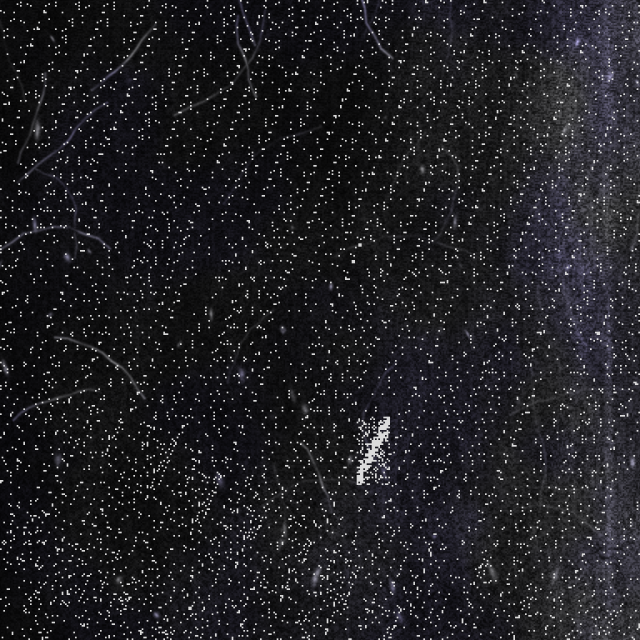
A WebGL 2 fragment shader for this texture:

```glsl
#version 300 es
precision highp float;
// Dark, dusty film surface: violet-black mottling that lightens to the right,
// faint wandering fibres and soft flecks built in loops, and a crisp layer
// of square white specks with one dense scratched patch.

#define SPECK_GRID 384.0
#define SPECK_DENSITY 0.055
#define SPECK_LEVEL 0.86
#define FIBRES 30
#define FIBRE_STEPS 9
#define FIBRE_WIDTH 0.0023
#define FIBRE_LEVEL 0.34
#define FLECKS 46
#define FLECK_LEVEL 0.50
#define GRAIN 0.95
#define PATCH_CENTRE vec2(0.583, 0.296)
#define PATCH_HALF vec2(0.027, 0.053)

uniform vec2 u_resolution;
out vec4 fragColor;

float hash(vec2 p) {
  return fract(sin(dot(p, vec2(127.1, 311.7))) * 43758.5453);
}

float noise(vec2 p) {
  vec2 i = floor(p), f = fract(p);
  f = f * f * (3.0 - 2.0 * f);
  return mix(mix(hash(i), hash(i + vec2(1, 0)), f.x),
             mix(hash(i + vec2(0, 1)), hash(i + vec2(1, 1)), f.x), f.y);
}

float fbm(vec2 p) {
  float sum = 0.0, amp = 0.5;
  for (int i = 0; i < 4; i++) {
    sum += amp * noise(p);
    p = p * 2.03 + 17.3;
    amp *= 0.5;
  }
  return sum / 0.9375;
}

float segmentDistance(vec2 p, vec2 a, vec2 b) {
  vec2 ab = b - a;
  return length(p - a - ab * clamp(dot(p - a, ab) / dot(ab, ab), 0.0, 1.0));
}

// Brightness of the background before grain
float backdrop(vec2 uv) {
  float x = uv.x + 0.03 * (noise(uv * vec2(3.0, 5.0)) - 0.5);
  float level = 0.056 + 0.035 * smoothstep(0.4, 0.8, x);
  level += 0.09 * smoothstep(0.79, 0.93, x + 0.05 * (uv.y - 0.5));
  level += 0.035 * (1.0 - smoothstep(0.05, 0.4, uv.y)) * smoothstep(0.05, 0.3, uv.x);
  level *= 0.45 + 1.1 * fbm(uv * vec2(9.0, 5.0) + 4.0);
  level *= 0.7 + 0.6 * fbm(uv * vec2(55.0, 17.0));
  float seam = (uv.x - 0.951) / 0.006;
  return level + 0.07 * exp(-seam * seam) * (0.4 + noise(uv * vec2(2.0, 9.0)));
}

// Meandering threads, each walked from a random start
float fibres(vec2 uv) {
  float light = 0.0;
  for (int i = 0; i < FIBRES; i++) {
    float id = float(i) + 1.0;
    vec2 a = vec2(hash(vec2(id, 1.7)), hash(vec2(id, 5.3)));
    float stride = mix(0.012, 0.028, hash(vec2(id, 9.1)));
    if (distance(uv, a) > stride * float(FIBRE_STEPS) + 0.01) continue;
    float angle = 1.57 + 2.2 * (hash(vec2(id, 2.9)) - 0.5);
    float bend = 0.35 * (hash(vec2(id, 6.1)) - 0.5);
    float strength = mix(0.2, 1.0, pow(hash(vec2(id, 3.3)), 2.0));
    for (int j = 0; j < FIBRE_STEPS; j++) {
      vec2 b = a + stride * vec2(cos(angle), sin(angle));
      float d = segmentDistance(uv, a, b) / FIBRE_WIDTH;
      light = max(light, strength * exp(-d * d));
      angle += bend + 0.7 * (hash(vec2(id, float(j) + 20.0)) - 0.5);
      a = b;
    }
  }
  return light * (0.3 + 0.9 * noise(uv * 45.0));
}

// Small upright smudges of light
float flecks(vec2 uv) {
  float light = 0.0;
  for (int i = 0; i < FLECKS; i++) {
    float id = float(i) + 61.0;
    vec2 p = uv - vec2(hash(vec2(id, 1.1)), hash(vec2(id, 4.7)));
    p.x += p.y * 0.9 * (hash(vec2(id, 8.3)) - 0.5);
    float size = mix(0.0025, 0.005, hash(vec2(id, 2.3)));
    p /= size * vec2(1.0, mix(1.0, 3.2, pow(hash(vec2(id, 7.9)), 2.0)));
    light = max(light, exp(-dot(p, p)) * mix(0.15, 1.0, hash(vec2(id, 3.7))));
  }
  return light * (0.55 + 0.7 * noise(uv * 190.0));
}

// Chance of a speck, raised in the patch and along its diagonal scratch
float speckChance(vec2 uv) {
  vec2 p = uv - PATCH_CENTRE;
  vec2 inside = step(abs(p), PATCH_HALF);
  float d = segmentDistance(p, -PATCH_HALF * 0.9, PATCH_HALF * 0.9);
  return mix(SPECK_DENSITY, 0.25 + 0.65 * exp(-d * d / 0.00005), inside.x * inside.y);
}

// Area of the pixel covered by random square cells
float specks(vec2 uv) {
  vec2 g = uv * SPECK_GRID, w = SPECK_GRID / u_resolution;
  float cover = 0.0;
  for (int k = 0; k < 9; k++) {
    vec2 cell = floor(g) + vec2(k % 3 - 1, k / 3 - 1);
    vec2 lap = max(min(cell + 1.0, g + 0.5 * w) - max(cell, g - 0.5 * w), 0.0) / w;
    float on = step(hash(cell + 0.37), speckChance((cell + 0.5) / SPECK_GRID));
    cover += on * lap.x * lap.y;
  }
  return min(cover, 1.0);
}

void main() {
  vec2 uv = gl_FragCoord.xy / u_resolution;
  float grain = 0.6 * noise(uv * 430.0) + 0.4 * noise(uv * 210.0 + 31.0);
  float level = backdrop(uv) * (1.0 + GRAIN * 1.6 * (grain - 0.5));
  level += FIBRE_LEVEL * fibres(uv) + FLECK_LEVEL * flecks(uv);
  float violet = smoothstep(0.35, 0.7, fbm(uv * 6.0 + 9.0)) * (1.0 - 0.5 * smoothstep(0.9, 1.0, uv.x));
  vec3 colour = level * mix(vec3(1.0, 1.0, 1.03), vec3(0.97, 0.93, 1.25), violet);
  colour = mix(colour, vec3(SPECK_LEVEL), specks(uv));
  fragColor = vec4(clamp(colour, 0.0, 1.0), 1.0);
}
```
